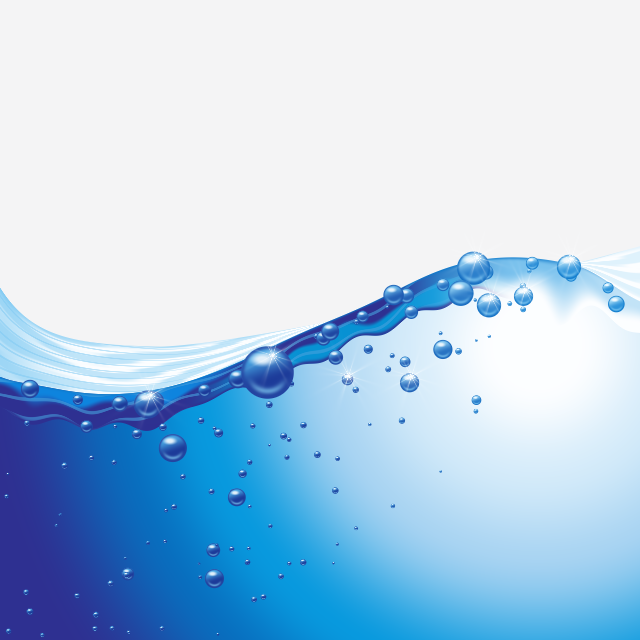
Write a Shadertoy shader that draws this background.

```glsl
// A rolling water wave with bubbles and sparkles below a plain pale backdrop.
// Cosine and bump curves bound the water, layered sines streak its surface, and
// a radial colour ramp lights the depths; jittered cells scatter small bubbles.

const vec3 WHITE = vec3(.99, .995, 1.);
const vec3 INDIGO = vec3(.18, .19, .57);
const vec3 AZURE = vec3(.05, .47, .79);
const vec3 CYAN = vec3(.03, .60, .87);
const vec3 SKY = vec3(.50, .79, .95);

float fill(float d) { return clamp(.5 - d * iResolution.y, 0., 1.); }

float bump(float x, float centre, float width) {
    float d = (x - centre) / width;
    return exp(-d * d);
}

vec3 hash(vec2 c) {
    vec3 h = vec3(dot(c, vec2(127.1, 311.7)), dot(c, vec2(269.5, 183.3)), dot(c, vec2(419.2, 371.9)));
    return fract(sin(h) * 43758.5);
}

// Heights of the front crest, the rear surface and the band thickness
float crest(float x) {
    return .491 - .107 * cos(4.987 * (x - .17)) - .013 * bump(x, .58, .1)
        - .009 * bump(x, 0., .05) - .02 * smoothstep(.9, 1., x);
}

float rearSurface(float x) {
    return .457 + .094 * exp(-17. * x) + .23 * pow(max(x - .25, 0.), 1.3);
}

float bandThickness(float x) {
    return .053 + .007 * cos(68. * (x - .417)) + .003 * sin(31. * x)
        - .016 * bump(x, .325, .04) + .04 * bump(x, .86, .05);
}

// Light spreads from below the crest on the right
vec3 depths(vec2 p) {
    float d = distance(p, vec2(.84, .46));
    vec3 c = mix(WHITE, vec3(.84, .925, .98), smoothstep(.06, .21, d));
    c = mix(c, vec3(.64, .82, .945), smoothstep(.18, .37, d));
    c = mix(c, CYAN, smoothstep(.33, .54, d));
    c = mix(c, AZURE * vec3(.6, .93, .95), smoothstep(.53, .67, d));
    return mix(c, INDIGO, smoothstep(.64, .86, d));
}

vec3 rearSheet(vec2 p, float s) {
    float folds = sin(s * 20. + 3. * sin(p.x * 9.) + sin(p.x * 31. + s * 5.));
    float fine = sin(s * 47. - 4. * sin(p.x * 7. + 1.) + p.x * 12.);
    vec3 c = mix(vec3(.76, .90, .975), WHITE, smoothstep(-.5, .7, folds + .4 * fine));
    c = mix(c, SKY, .55 * smoothstep(.65, 1., fine) * (1. - smoothstep(.1, .45, p.x)));
    c = mix(c, SKY, .55 * bump(p.x, 0., .07) + .4 * bump(s, 1., .06));
    return mix(c, WHITE, .5 * smoothstep(.35, .5, p.x));
}

// Glossy band below the crest; t runs from its top edge to its lower edge
vec3 frontBand(vec2 p, float t) {
    float sway = .12 * sin(p.x * 37. + t * 3.) + .07 * sin(p.x * 83. + 1.);
    vec3 left = mix(AZURE * 1.1, INDIGO, smoothstep(.2, .5, t + sway));
    vec3 middle = mix(INDIGO, CYAN * .95, smoothstep(.38, .56, t + sway));
    vec3 c = mix(left, middle, smoothstep(.28, .42, p.x));
    float glint = sin(t * 13. + 2. * sin(p.x * 30.) + p.x * 20.);
    c = mix(c, mix(AZURE, SKY, .5), .6 * smoothstep(.7, .95, glint));
    c = mix(c, mix(CYAN, SKY, .25), smoothstep(.6, .7, p.x) * .65);
    c = mix(c, INDIGO, .85 * bump(t, .97, .07));
    vec3 sheet = mix(vec3(.48, .76, .93), WHITE, smoothstep(.2, .9, t + sway));
    sheet = mix(sheet, WHITE, .55 * smoothstep(.85, .98, p.x));
    c = mix(c, sheet, smoothstep(.67, .81, p.x));
    return mix(c, AZURE, .75 * bump(t, 0., .05) * (1. - smoothstep(.8, 1., p.x)));
}

// b holds the centre and the radius
void bubble(inout vec3 col, vec2 p, vec3 b) {
    vec2 q = (p - b.xy) / b.z;
    float d = length(q), pale = smoothstep(.4, .9, b.x);
    vec3 deep = mix(vec3(.11, .23, .60), vec3(.18, .58, .86), pale);
    vec3 lit = mix(vec3(.28, .66, .90), vec3(.70, .89, .98), pale);
    vec3 c = mix(deep, lit, smoothstep(-.35, .85, q.y - .35 * q.x));
    c = mix(c, SKY, .7 * bump(d, .7, .13) * smoothstep(.1, .8, -q.y));
    c = mix(c, mix(INDIGO, AZURE, .3 + .7 * pale), .8 * bump(d, .96, .1));
    float shine = 1. - smoothstep(.1, .5, length((q - vec2(-.2, .5)) * vec2(.8, 1.5)));
    c = mix(c, WHITE, .85 * shine);
    col = mix(col, c, fill((d - 1.) * b.z));
}

float sparkle(vec2 q) {
    float d = length(q), a = atan(q.y, q.x) + .3;
    float rays = pow(abs(cos(a * 4.)), 40.) + .6 * pow(abs(cos(a * 2.5 + 1.)), 60.);
    return exp(-d * 190.) * 1.3 + .8 * rays * exp(-d * 65.);
}

void mainImage(out vec4 fragColor, in vec2 fragCoord) {
    vec2 p = fragCoord / iResolution.xy;
    float top = crest(p.x), rear = rearSurface(p.x), thick = bandThickness(p.x);

    // Backdrop, rear sheet, depths and front band
    vec3 col = vec3(.957, .957, .961);
    float s = (p.y - top) / max(rear - top, .004);
    col = mix(col, rearSheet(p, s), fill(p.y - rear));
    col = mix(col, depths(p), fill(p.y - top));
    col = mix(col, frontBand(p, (top - p.y) / thick), fill(p.y - top) * fill(top - thick - p.y));

    // Scattered bubbles in two cell sizes, fewer toward the lower right
    for (int i = 0; i < 2; i++) {
        float size = i == 0 ? .06 : .027;
        vec2 cell = floor(p / size);
        vec3 h = hash(cell + float(i) * 57.);
        vec2 c = (cell + .5 + (h.xy - .5) * .55) * size;
        float density = smoothstep(-.03, .2, c.y - c.x + .45) * smoothstep(-.1, .3, c.x);
        density *= i == 0 ? .3 : .2;
        float radius = size * mix(.07, .2, fract(h.z * 37.));
        if (h.z < density && c.y < crest(c.x) - .015) bubble(col, p, vec3(c, radius));
    }

    // Chain of bubbles riding along the crest
    for (int i = 0; i < 15; i++) {
        vec3 h = hash(vec2(i, 4));
        float x = .05 + .065 * float(i) + .02 * (h.x - .5);
        float drop = x < .5 ? .005 + .055 * x : .005 + .02 * h.y;
        bubble(col, p, vec3(x, crest(x) - drop, mix(.008, x < .5 ? .018 : .012, h.z)));
    }

    // Large bubbles; the first eight catch the light
    vec3 large[16] = vec3[](
        vec3(.418, .418, .041), vec3(.231, .368, .022), vec3(.543, .407, .009), vec3(.640, .402, .015),
        vec3(.764, .523, .019), vec3(.818, .537, .015), vec3(.889, .583, .019), vec3(.740, .581, .026),
        vec3(.720, .542, .020), vec3(.270, .300, .022), vec3(.615, .539, .016), vec3(.692, .454, .015),
        vec3(.963, .525, .013), vec3(.370, .223, .014), vec3(.335, .096, .015), vec3(.516, .482, .014));
    for (int i = 0; i < 16; i++) bubble(col, p, large[i]);
    for (int i = 0; i < 8; i++) {
        vec2 spot = large[i].xy + large[i].z * vec2(.2, .65);
        col = mix(col, WHITE, min(sparkle(p - spot), 1.));
    }
    fragColor = vec4(col, 1.);
}
```
